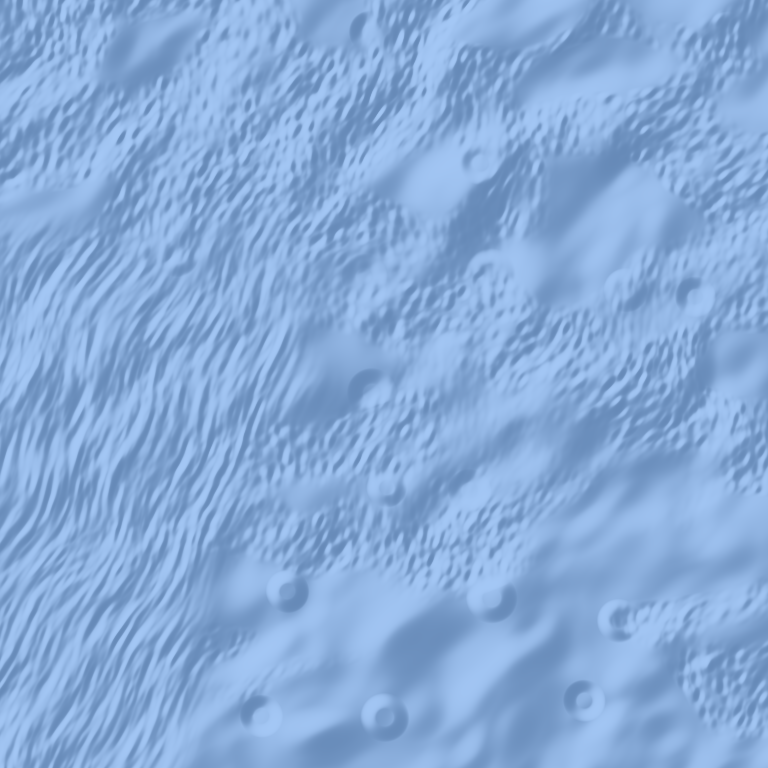
Reproduce this texture procedurally as a WebGL 1 fragment shader.

```glsl
precision highp float;

uniform vec2 u_resolution;

const vec3 SHADE_COLOR = vec3(0.395, 0.535, 0.715);
const vec3 LIT_COLOR = vec3(0.645, 0.785, 0.965);
const vec2 LIGHT_DIR = vec2(-0.80, 0.60);
const float LIGHT_BIAS = 0.15;
const float SAMPLE_STEP = 0.0011;

// Feature angles in radians; densities are cells (along, across) per canvas
const float HILL_ANGLE = 0.75;
const float GRAIN_ANGLE = 1.20;
const float FURROW_ANGLE = 1.16;
const vec2 HILL_CELLS = vec2(8.0, 14.0);
const vec2 KNOLL_CELLS = vec2(19.0, 30.0);
const vec2 GRAIN_CELLS = vec2(66.0, 112.0);
const vec2 FURROW_CELLS = vec2(19.0, 105.0);
const vec2 CRACK_CELLS = vec2(52.0, 150.0);
const vec2 PATCH_CELLS = vec2(7.0, 15.0);
const float DOME_CELLS = 7.0;

// Steepness of each layer
const float HILL_SLOPE = 0.72;
const float KNOLL_SLOPE = 0.40;
const float GRAIN_SLOPE = 0.95;
const float FURROW_SLOPE = 0.95;
const float CRACK_SLOPE = 0.45;
const float DOME_SLOPE = 0.22;

vec3 hash3(vec2 cell) {
  vec3 h = fract(cell.xyx * vec3(0.1031, 0.1030, 0.0973));
  h += dot(h, h.yxz + 33.33);
  return fract((h.xxy + h.yzz) * h.zyx);
}

// Cellular noise: one smooth bump or pit of random height per cell
float bumps(vec2 p) {
  vec2 base = floor(p);
  float sum = 0.0;
  for (int y = -1; y <= 1; y++) {
    for (int x = -1; x <= 1; x++) {
      vec2 cell = base + vec2(float(x), float(y));
      vec3 rnd = hash3(cell + 57.0);
      vec2 d = p - cell - rnd.xy;
      float k = max(0.0, 1.0 - dot(d, d));
      sum += (2.0 * rnd.z - 1.0) * k * k * k;
    }
  }
  return sum;
}

// Axes along and across a feature direction
vec2 turned(vec2 p, float angle) {
  float c = cos(angle);
  float s = sin(angle);
  return vec2(c * p.x + s * p.y, c * p.y - s * p.x);
}

// Layered sines that bend straight features
vec2 bend(vec2 p) {
  return vec2(sin(p.y * 11.0 + 2.0 * sin(p.x * 7.0)) + 0.4 * sin(p.y * 31.0 + p.x * 17.0),
              sin(p.x * 13.0 + 1.7 * sin(p.y * 9.0)) + 0.4 * sin(p.x * 37.0 - p.y * 19.0));
}

float layer(vec2 p, float angle, vec2 cells, float slope) {
  return slope / cells.y * bumps(turned(p, angle) * cells);
}

// Sparse isolated domes and pits
float domes(vec2 p) {
  vec2 q = p * DOME_CELLS;
  vec3 rnd = hash3(floor(q) + 11.0);
  float radius = mix(0.14, 0.24, rnd.x);
  vec2 center = mix(vec2(0.26), vec2(0.74), rnd.yz);
  float rise = 1.0 - smoothstep(0.35, 1.0, length(fract(q) - center) / radius);
  float kind = step(0.45, rnd.x) * sign(rnd.y - 0.4);
  return DOME_SLOPE / DOME_CELLS * kind * rise;
}

float height(vec2 p) {
  vec2 wavy = p + 0.010 * bend(p);

  // Furrowed field at the left, grain patches elsewhere
  float edge = 0.21 + 0.30 * p.y + 0.05 * bumps(p * 9.0);
  float field = (1.0 - smoothstep(edge - 0.04, edge + 0.04, p.x))
              * (1.0 - smoothstep(0.62, 0.74, p.y + 0.06 * bumps(p * 8.0)));
  float patches = bumps(turned(wavy, 0.25) * PATCH_CELLS) + 0.45 * (p.y - 0.45);
  float rough = smoothstep(-0.08, 0.28, patches) * (1.0 - 0.7 * field);

  float h = layer(wavy, HILL_ANGLE, HILL_CELLS, HILL_SLOPE) * (1.0 - 0.4 * field);
  h += layer(wavy + 3.0, HILL_ANGLE, KNOLL_CELLS, KNOLL_SLOPE);
  h += rough * layer(wavy, GRAIN_ANGLE, GRAIN_CELLS, GRAIN_SLOPE);
  h += field * layer(wavy, FURROW_ANGLE, FURROW_CELLS, FURROW_SLOPE);
  h += field * layer(wavy + 5.0, FURROW_ANGLE, CRACK_CELLS, CRACK_SLOPE);
  return h + domes(p) * (1.0 - field) * (1.0 - rough);
}

void main() {
  vec2 p = gl_FragCoord.xy / min(u_resolution.x, u_resolution.y);

  // Relief shading: slope away from the light, softly limited
  vec2 offset = LIGHT_DIR * SAMPLE_STEP;
  float slope = (height(p - offset) - height(p + offset)) / (2.0 * SAMPLE_STEP);
  float lit = slope + LIGHT_BIAS;
  float tone = 0.5 + 0.5 * lit / sqrt(1.0 + lit * lit);

  gl_FragColor = vec4(mix(SHADE_COLOR, LIT_COLOR, tone), 1.0);
}
```
